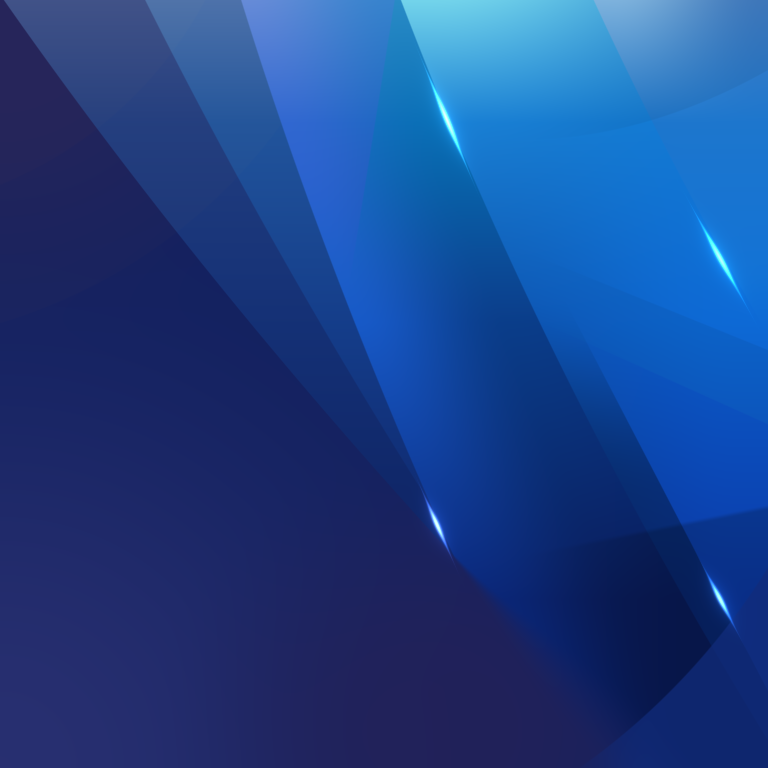
This background is drawn by a Shadertoy shader. Its source:

```glsl
// Overlapping translucent blue blades sweeping diagonally, with bright glints on their edges.

// Four colour stops down the canvas
vec3 ramp(float y, vec3 top, vec3 upper, vec3 middle, vec3 low) {
    vec3 c = mix(top, upper, clamp(y / 0.16, 0.0, 1.0));
    c = mix(c, middle, clamp((y - 0.16) / 0.26, 0.0, 1.0));
    return mix(c, low, clamp((y - 0.42) / 0.36, 0.0, 1.0));
}

// Signed horizontal distance to a gently bent edge; positive to its right
float blade(vec2 p, float start, float slope, float bend) {
    return p.x - start - p.y * (slope + bend * p.y);
}

float cover(float d, float softness) {
    return smoothstep(-softness, softness, d);
}

// Narrow streak of light with a white core
vec3 glint(vec2 p, vec2 center, float slope, float len, vec3 tint) {
    vec2 dir = normalize(vec2(slope, 1.0));
    vec2 q = p - center;
    float along = dot(q, dir) / len;
    float across = abs(q.x * dir.y - q.y * dir.x);
    float fade = exp(-along * along * 3.0);
    float core = exp(-pow(across / (0.0006 + 0.0022 * fade), 2.0));
    float halo = exp(-across / 0.007);
    return fade * (core * (tint + 0.55 * fade * fade) + 0.3 * halo * tint);
}

void mainImage(out vec4 fragColor, in vec2 fragCoord) {
    // y runs downward from the top edge
    vec2 p = fragCoord / iResolution.xy;
    p.y = 1.0 - p.y;
    float aa = 1.0 / min(iResolution.x, iResolution.y);

    float edgeA = blade(p, 0.005, 0.70, 0.15);
    float edgeB = blade(p, 0.189, 0.50, 0.10);
    float edgeC = blade(p, 0.314, 0.31, 0.10);
    float edgeD = blade(p, 0.522, 0.38, 0.12);
    float edgeE = blade(p, 0.773, 0.46, 0.14);
    float edgeF = blade(p, 0.532, 0.52, 0.0);

    // Two dim blades on the left
    vec3 col = ramp(p.y, vec3(0.23, 0.31, 0.54), vec3(0.13, 0.24, 0.50),
                    vec3(0.08, 0.19, 0.46), vec3(0.05, 0.13, 0.38));
    vec3 second = ramp(p.y, vec3(0.29, 0.44, 0.67), vec3(0.13, 0.33, 0.61),
                       vec3(0.08, 0.24, 0.54), vec3(0.05, 0.13, 0.40));
    col = mix(col, second, cover(edgeB, aa));

    // Wide central blade: lit left side, shaded right side
    vec3 lit = ramp(p.y, vec3(0.37, 0.56, 0.83), vec3(0.16, 0.42, 0.80),
                    vec3(0.09, 0.35, 0.78), vec3(0.04, 0.15, 0.47));
    vec3 shaded = ramp(p.y, vec3(0.19, 0.53, 0.79), vec3(0.07, 0.42, 0.73),
                       vec3(0.04, 0.24, 0.54), vec3(0.04, 0.12, 0.37));
    vec3 central = mix(lit, shaded, smoothstep(0.0, 0.20, edgeC));
    float fold = p.x - 0.514 + 0.16 * p.y;
    float foldFade = 1.0 - smoothstep(0.2, 0.4, p.y);
    central += vec3(-0.03, 0.015, -0.015) * (2.0 * cover(fold, aa) - 1.0) * foldFade;
    col = mix(col, central, cover(edgeC, aa));

    // Bright blade with a cyan top
    vec3 nearSide = ramp(p.y, vec3(0.45, 0.83, 0.92), vec3(0.10, 0.50, 0.83),
                         vec3(0.05, 0.32, 0.68), vec3(0.04, 0.13, 0.41));
    vec3 farSide = ramp(p.y, vec3(0.22, 0.60, 0.85), vec3(0.07, 0.46, 0.80),
                        vec3(0.05, 0.40, 0.81), vec3(0.05, 0.25, 0.68));
    vec3 bright = mix(nearSide, farSide, smoothstep(0.56, 0.96, p.x));
    float foldF = smoothstep(0.38, 0.65, p.y);
    bright *= 1.0 - 0.32 * foldF * (1.0 - cover(edgeF, aa));
    col = mix(col, bright, cover(edgeD, aa));

    // Pale blade in the upper right
    vec3 pale = ramp(p.y, mix(vec3(0.50, 0.71, 0.88), vec3(0.25, 0.48, 0.75),
                     smoothstep(0.8, 1.0, p.x)), vec3(0.11, 0.45, 0.78),
                     vec3(0.06, 0.43, 0.82), vec3(0.05, 0.30, 0.72));
    col = mix(col, pale, cover(edgeE, aa) * (1.0 - smoothstep(0.34, 0.44, p.y)));

    // Faint shadow bands crossing the right side
    float bandFade = smoothstep(0.66, 0.9, p.x);
    float bow = p.x - 0.677;
    col *= 1.0 + 0.06 * bandFade * (cover(p.y - 0.182 + 0.87 * bow * bow, aa) - 0.5);
    col *= 1.0 - 0.06 * bandFade * cover(p.y - 0.325 - 0.405 * bow, aa);
    col *= 1.0 - vec3(0.08, 0.08, 0.0) * bandFade * cover(p.y - 0.407 - 0.45 * bow, aa);
    col *= 1.0 - 0.20 * bandFade * cover(p.y - 0.725 + 0.2 * bow, 0.004);

    // Dark field to the left, dissolving into the blades at the bottom
    vec3 night = mix(vec3(0.075, 0.13, 0.375), vec3(0.155, 0.185, 0.44),
                     1.0 - smoothstep(0.0, 0.75, length(p - vec2(0.0, 1.0))));
    night = mix(night, vec3(0.135, 0.13, 0.345),
                0.85 * (1.0 - smoothstep(0.05, 0.4, length(p - vec2(0.58, 0.95)))));
    night = mix(night, vec3(0.125, 0.135, 0.36), 1.0 - smoothstep(0.1, 0.5, length(p)));
    float softA = mix(aa, 0.07, smoothstep(0.70, 0.95, p.y));
    col = mix(night, col, cover(edgeA, softA));

    // Faint concentric arcs in the upper left
    float fromCorner = length(p - vec2(-0.2, -0.25));
    float leftOfC = 1.0 - cover(edgeC, aa);
    for (int i = 0; i < 2; i++) {
        float inside = 1.0 - cover(fromCorner - 0.53 - 0.17 * float(i), aa);
        col += vec3(0.012, 0.006, -0.004) * inside * leftOfC;
    }

    // Blue disc edge in the lower right corner
    float corner = cover(length(p - vec2(0.235, 0.265)) - 0.90, aa);
    col = mix(col, vec3(0.065, 0.17, 0.48), 0.75 * corner * smoothstep(0.72, 0.85, p.x));

    // Glints on the blade edges
    col += glint(p, vec2(0.582, 0.156), 0.42, 0.085, vec3(0.25, 0.75, 0.95));
    col += glint(p, vec2(0.9375, 0.336), 0.55, 0.075, vec3(0.10, 0.70, 0.85));
    col += glint(p, vec2(0.569, 0.683), 0.44, 0.055, vec3(0.25, 0.45, 0.95));
    col += glint(p, vec2(0.9375, 0.780), 0.52, 0.055, vec3(0.15, 0.50, 0.95));

    fragColor = vec4(clamp(col, 0.0, 1.0), 1.0);
}
```
